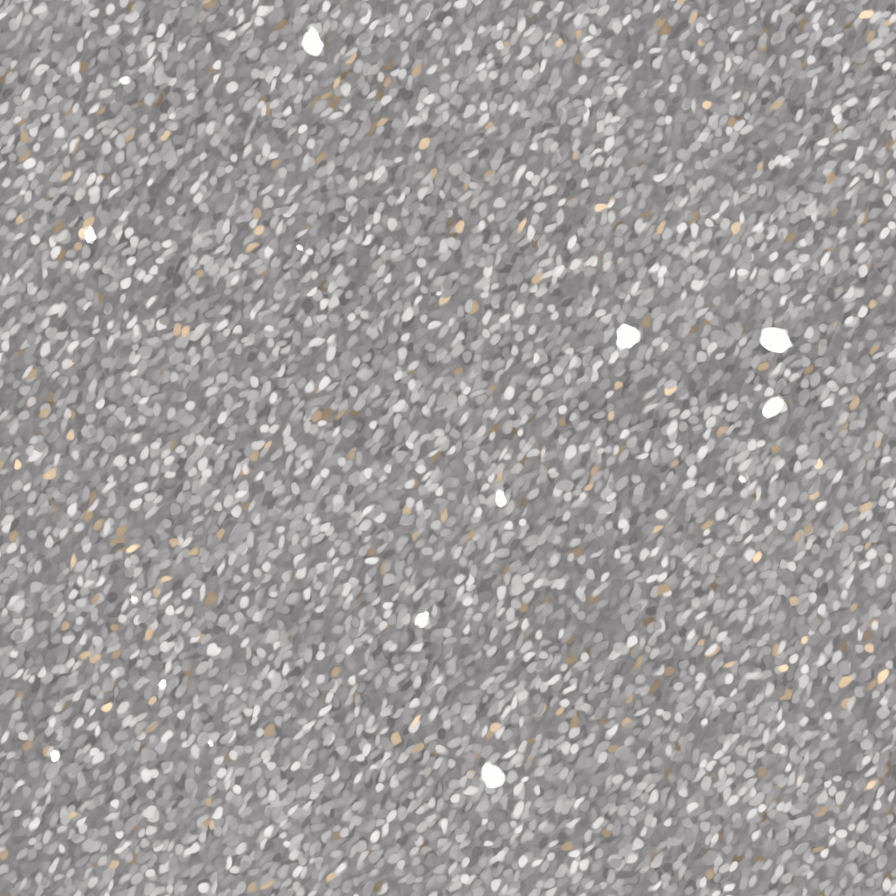
A Shadertoy shader for this texture:

```glsl
const float GRAIN_ANGLE = 0.92;
const float ANGLE_SPREAD = 0.9;
const vec2 GRAIN_CELL = vec2(0.0168, 0.0098);   // length and width
const float EDGE_SOFTNESS = 0.0014;
const float WARM_SHARE = 0.035;
const float PATCH_SCALE = 7.0;
const float PATCH_STRENGTH = 0.035;
const vec3 STONE_TINT = vec3(1.008, 0.996, 0.994);
const vec3 WARM_TINT = vec3(1.13, 1.0, 0.84);
const vec3 PEBBLE_WHITE = vec3(0.995, 0.995, 0.99);
const float BASE_TONE = 0.545;
const vec2 DARK_TONES = vec2(0.44, 0.59);
const vec2 MID_TONES = vec2(0.53, 0.75);
const vec2 LIGHT_TONES = vec2(0.62, 0.93);

vec3 hash3(vec3 p) {
    p = fract(p * vec3(0.1031, 0.1030, 0.0973));
    p += dot(p, p.yxz + 33.33);
    return fract((p.xxy + p.yxx) * p.zyx);
}

float noise(vec2 p, float seed) {
    vec2 i = floor(p), f = fract(p);
    f = f * f * (3.0 - 2.0 * f);
    float a = hash3(vec3(i, seed)).x;
    float b = hash3(vec3(i + vec2(1, 0), seed)).x;
    float c = hash3(vec3(i + vec2(0, 1), seed)).x;
    float d = hash3(vec3(i + vec2(1, 1), seed)).x;
    return mix(mix(a, b, f.x), mix(c, d, f.x), f.y);
}

vec2 rotate(vec2 p, float angle) {
    float c = cos(angle), s = sin(angle);
    return vec2(c * p.x + s * p.y, c * p.y - s * p.x);
}

float edgeWidth() {
    return max(EDGE_SOFTNESS, 0.7 / iResolution.y);
}

// Jittered, slightly turned ellipses, painted in a fixed cell order
vec3 addGrains(vec3 color, vec2 q, vec2 cell, float share, vec2 tones, float bias, float seed) {
    vec2 id = floor(q / cell);
    float w = edgeWidth();
    for (int j = -1; j <= 1; j++)
    for (int i = -1; i <= 1; i++) {
        vec2 c = id + vec2(i, j);
        vec3 place = hash3(vec3(c, seed));
        vec3 form = hash3(vec3(c, seed + 7.0));
        vec3 look = hash3(vec3(c, seed + 13.0));
        vec2 center = (c + 0.5 + 0.7 * (place.xy - 0.5)) * cell;
        vec2 e = rotate(q - center, (place.z - 0.5) * ANGLE_SPREAD);
        vec2 radius = cell * mix(vec2(0.3), vec2(0.56), form.xy);
        e.y += 0.2 * radius.y * (look.z - 0.5) * e.x / radius.x;
        float d = length(e / radius);
        float mask = smoothstep(-w, w, (1.0 - d) * radius.y) * step(form.z, share);
        float tone = mix(tones.x, tones.y, pow(look.x, bias)) + 0.025 * (0.5 - min(d, 1.0));
        float warmShare = WARM_SHARE * 2.0 * smoothstep(0.25, 0.8, noise(center * 14.0, 3.0));
        vec3 tint = mix(STONE_TINT, WARM_TINT, step(look.y, warmShare));
        color = mix(color, tone * tint, mask);
    }
    return color;
}

// Sparse white stones with lumpy outlines
vec3 addPebbles(vec3 color, vec2 p, float spacing, float share, vec2 sizes, float seed) {
    vec2 id = floor(p / spacing);
    float w = edgeWidth();
    for (int j = -1; j <= 1; j++)
    for (int i = -1; i <= 1; i++) {
        vec2 c = id + vec2(i, j);
        vec3 place = hash3(vec3(c, seed));
        vec3 form = hash3(vec3(c, seed + 5.0));
        vec2 center = (c + 0.5 + 0.8 * (place.xy - 0.5)) * spacing;
        float radius = mix(sizes.x, sizes.y, form.x * form.x);
        vec2 e = rotate(p - center, form.y * 6.28) / radius;
        e.y *= mix(1.0, 1.6, form.z);
        float outline = 0.75 + 0.5 * noise(e * 1.6 + c * 9.0, seed);
        float mask = smoothstep(-w, w, (outline - length(e)) * radius);
        color = mix(color, PEBBLE_WHITE, mask * step(place.z, share));
    }
    return color;
}

void mainImage(out vec4 fragColor, in vec2 fragCoord) {
    vec2 p = fragCoord / iResolution.y;
    vec2 q = rotate(p, GRAIN_ANGLE);
    vec2 wobble = vec2(noise(q * 110.0, 1.0), noise(q * 110.0, 2.0)) - 0.5;
    q += 0.004 * wobble;

    // Ground between the grains
    float streaks = noise(q / (GRAIN_CELL * 0.5), 4.0) - 0.5;
    vec3 color = (BASE_TONE + 0.1 * streaks) * STONE_TINT;

    // Grains from dark to light
    color = addGrains(color, q, GRAIN_CELL, 0.8, DARK_TONES, 1.0, 20.0);
    color = addGrains(color, q + 0.37, GRAIN_CELL, 0.72, MID_TONES, 1.0, 50.0);
    color = addGrains(color, q + 0.71, GRAIN_CELL * 0.92, 0.52, LIGHT_TONES, 1.6, 80.0);

    // Broad patches and fine mottling
    color += PATCH_STRENGTH * (noise(p * PATCH_SCALE, 5.0) - 0.5);
    color += 0.04 * (noise(q * vec2(150.0, 260.0), 6.0) - 0.5);

    color = addPebbles(color, p, 0.2, 0.18, vec2(0.009, 0.024), 110.0);
    color = addPebbles(color, p, 0.1, 0.08, vec2(0.004, 0.007), 140.0);
    fragColor = vec4(clamp(color, 0.0, 1.0), 1.0);
}
```
